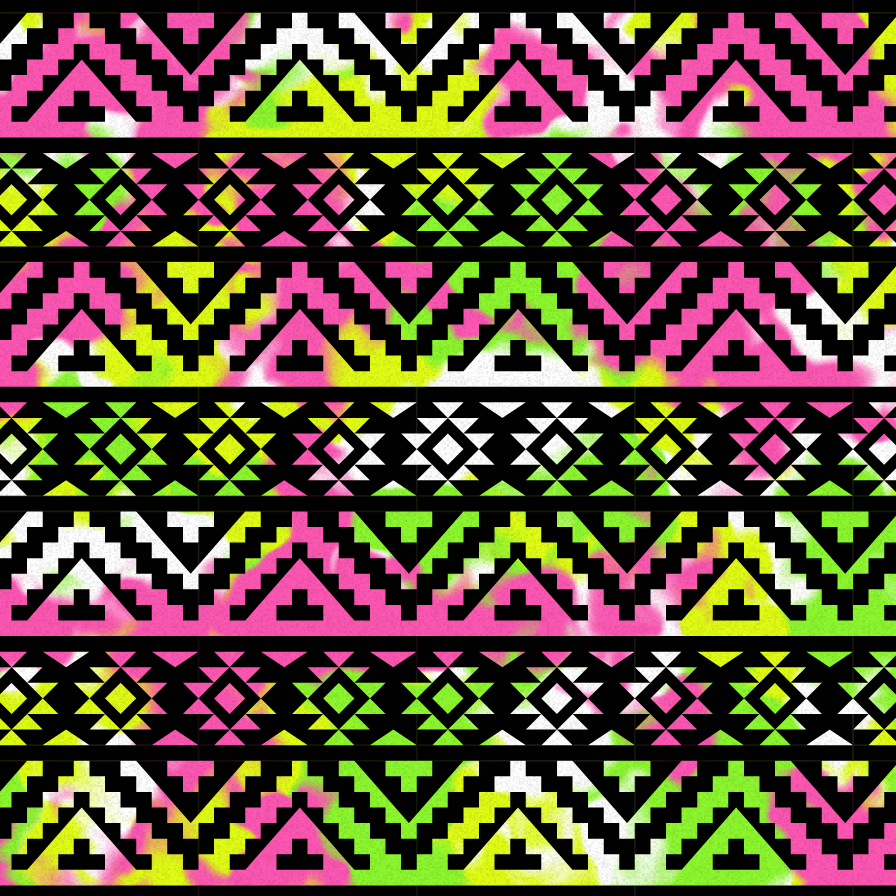
Give the GLSL for this pattern, as a WebGL 2 fragment shader.

```glsl
#version 300 es
precision highp float;
// Stepped zigzag bands alternating with bands of sawtooth diamonds, in black
// over a blotchy white, lime, green and pink dye. A stencil on a 14 by 16 unit
// tile cuts the shapes, and thresholded value noise lays down the dye.

uniform vec2 u_resolution;
out vec4 fragColor;

const float UNITS = 57.5;                 // grid units across the canvas
const vec2 ORIGIN = vec2(5.24, 0.82);     // first peak, from the top left
const vec2 TILE = vec2(14.0, 16.0);
const float SLOPE = 0.875;                // run per unit of rise of triangles
const int SAMPLES = 4;                    // antialiasing samples per axis

const vec3 BLACK = vec3(0.005, 0.003, 0.003);
const vec3 WHITE = vec3(1.0);
const vec3 LIME = vec3(0.88, 0.99, 0.08);
const vec3 GREEN = vec3(0.55, 0.97, 0.18);
const vec3 PINK = vec3(0.99, 0.34, 0.70);

float hash(vec2 p) {
  vec3 q = fract(p.xyx * 0.1031);
  q += dot(q, q.yzx + 33.33);
  return fract((q.x + q.y) * q.z);
}

float valueNoise(vec2 p) {
  vec2 cell = floor(p), f = fract(p);
  f = f * f * (3.0 - 2.0 * f);
  float low = mix(hash(cell), hash(cell + vec2(1, 0)), f.x);
  float high = mix(hash(cell + vec2(0, 1)), hash(cell + vec2(1, 1)), f.x);
  return mix(low, high, f.y);
}

float fbm(vec2 p) {
  float sum = 0.0, weight = 0.57;
  for (int i = 0; i < 3; i++) {
    sum += weight * valueNoise(p);
    p = p * 2.1 + 17.3;
    weight *= 0.5;
  }
  return sum;
}

// Offset from the nearest centre of a row of shapes
float mirrored(float x, float period) {
  return abs(mod(x + 0.5 * period, period) - 0.5 * period);
}

// Zigzag band, y from 0 to 8 downward: 1 shows dye, 0 is black
float zigzagBand(vec2 p) {
  if (p.y > 7.0) return 1.0;
  float x = mirrored(p.x, TILE.x);
  float valley = 0.5 * TILE.x - x;
  float row = floor(p.y);
  if (x < SLOPE * (p.y - 3.0)) return step(row - 4.5, x);          // tent
  if (valley < SLOPE * (4.0 - p.y)) return step(valley, 1.5 - row); // funnel
  return step(mod(x - row + 1.5, 4.0), 2.0);                       // stairs
}

// Diamond band, y from 0 to 6 downward
float diamondBand(vec2 p) {
  vec2 a = vec2(mirrored(p.x - 2.5, 0.5 * TILE.x), abs(p.y - 3.0));
  float core = step(a.x + a.y, 1.0);
  float teeth = step(abs(a.x - 2.0 + floor(a.y)), fract(a.y));
  float spacer = step(abs(a.x - 3.5), 1.5 * (a.y - 2.0));
  return max(core, max(teeth, spacer));
}

float stencil(vec2 p) {
  float y = mod(p.y, TILE.y);
  if (y < 8.0) return zigzagBand(vec2(p.x, y));
  if (y > 9.0 && y < 15.0) return diamondBand(vec2(p.x, y - 9.0));
  return 0.0;
}

// Faint hairlines along the tile joins
float seams(vec2 p) {
  float across = min(mirrored(p.y, TILE.y), mirrored(p.y - 15.0, TILE.y));
  float nearest = min(across, mirrored(p.x - 7.5, TILE.x));
  return 1.0 - smoothstep(0.02, 0.09, nearest);
}

float blotch(vec2 p, float threshold) {
  return smoothstep(threshold - 0.055, threshold + 0.055, fbm(p));
}

vec3 dye(vec2 p) {
  vec2 warp = vec2(valueNoise(p * 0.5 + 40.0), valueNoise(p * 0.5 + 90.0));
  vec2 q = p * 0.16 + 0.45 * warp;
  vec3 color = mix(WHITE, LIME, blotch(q + 20.0, 0.50));
  color = mix(color, GREEN, blotch(q * 0.9 + 60.0, 0.57));
  color = mix(color, PINK, blotch(q * 0.9 + 130.0, 0.565));
  float grain = hash(floor(p * 10.0) + 200.0);
  return color * (1.0 - 0.09 * grain * grain);
}

void main() {
  float pixel = UNITS / u_resolution.y;
  vec2 p = vec2(gl_FragCoord.x, u_resolution.y - gl_FragCoord.y) * pixel;

  // Average the stencil over the pixel
  float cover = 0.0;
  for (int i = 0; i < SAMPLES * SAMPLES; i++) {
    vec2 index = vec2(i % SAMPLES, i / SAMPLES) + 0.5;
    vec2 jitter = (index / float(SAMPLES) - 0.5) * pixel;
    cover += stencil(p + jitter - ORIGIN);
  }
  cover /= float(SAMPLES * SAMPLES);

  cover = max(cover, 0.1 * seams(p - ORIGIN));
  fragColor = vec4(mix(BLACK, dye(p), cover), 1.0);
}
```
